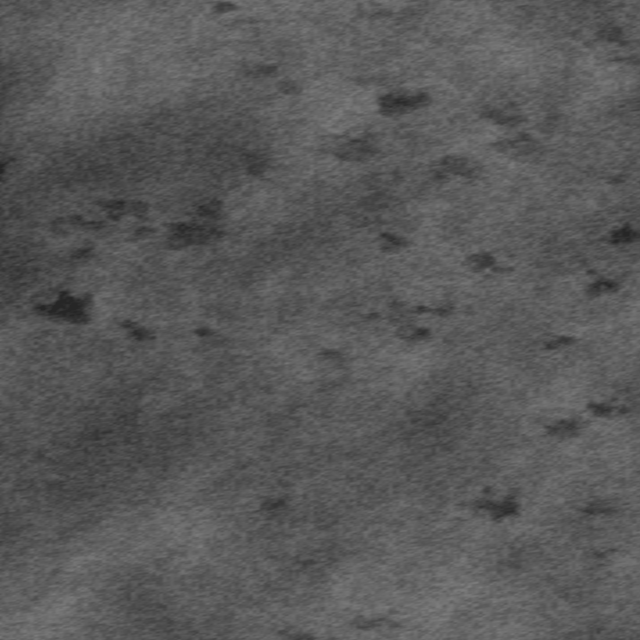
A WebGL 2 fragment shader for this texture:

```glsl
#version 300 es
precision highp float;
// Dull grey weathered stone: soft slanted clouds, ragged dark pits and fine streaky grain.

#define BASE_GREY 0.349
#define CLOUD_CONTRAST 0.060
#define CLOUD_GAIN 0.68
#define CLOUD_SCALE 4.5
#define CLOUD_ANGLE 0.45
#define GRAIN_CONTRAST 0.039
#define GRAIN_SCALE vec2(105.0, 230.0)
#define GRAIN_SLANT 0.12
#define PIT_GRID vec2(11.0, 14.0)
#define PIT_DEPTH 0.165
#define PIT_RAGGEDNESS 0.6
#define SIDE_SHADING 0.035

uniform vec2 u_resolution;
out vec4 fragColor;

float hash(vec2 p) {
    vec3 q = fract(vec3(p.xyx) * 0.1031);
    q += dot(q, q.yzx + 33.33);
    return fract((q.x + q.y) * q.z);
}

// Smooth value noise in -1..1
float noise(vec2 p) {
    vec2 cell = floor(p);
    vec2 f = fract(p);
    f = f * f * (3.0 - 2.0 * f);
    float low = mix(hash(cell), hash(cell + vec2(1.0, 0.0)), f.x);
    float high = mix(hash(cell + vec2(0.0, 1.0)), hash(cell + 1.0), f.x);
    return 2.0 * mix(low, high, f.y) - 1.0;
}

mat2 rotation(float angle) {
    float c = cos(angle);
    float s = sin(angle);
    return mat2(c, -s, s, c);
}

float clouds(vec2 p) {
    float sum = 0.0;
    float amplitude = 1.0;
    for (int octave = 0; octave < 5; octave++) {
        sum += amplitude * noise(p);
        p = rotation(0.12) * p * 2.03 + 17.3;
        amplitude *= CLOUD_GAIN;
    }
    return sum;
}

// Scattered flat ellipses, denser in the upper part, with frayed rims
float pits(vec2 p) {
    vec2 warp = vec2(noise(p * 34.0 + 5.0), noise(p * 38.0 + 71.0));
    vec2 q = p + warp * vec2(0.011, 0.007);
    float fray = noise(p * vec2(50.0, 85.0) + 31.0);
    vec2 home = floor(q * PIT_GRID);
    float depth = 0.0;
    for (int j = -1; j <= 1; j++) {
        for (int i = -1; i <= 1; i++) {
            vec2 cell = home + vec2(i, j);
            vec2 center = (cell + vec2(hash(cell + 11.0), hash(cell + 47.0))) / PIT_GRID;
            float chance = mix(0.2, 0.48, smoothstep(0.35, 0.7, center.y));
            chance *= 1.0 + 0.9 * noise(center * 5.0 + 90.0);
            float present = step(hash(cell + 83.0), chance);
            vec2 radius = mix(vec2(0.022, 0.012), vec2(0.052, 0.025), hash(cell + 129.0));
            float dist = length((q - center) / radius) + PIT_RAGGEDNESS * fray;
            float strength = mix(0.4, 1.0, hash(cell + 151.0));
            depth = max(depth, present * strength * (1.0 - smoothstep(0.05, 1.3, dist)));
        }
    }
    return depth;
}

// Fine grain drawn out along a slightly rising line
float grain(vec2 p) {
    p.y -= GRAIN_SLANT * p.x;
    return noise(p * GRAIN_SCALE) + 0.8 * noise(p * GRAIN_SCALE * 1.7 + 41.0);
}

void main() {
    vec2 p = gl_FragCoord.xy / u_resolution.y;

    // Broad clouds, stretched along the slant
    vec2 slanted = rotation(CLOUD_ANGLE) * p * vec2(0.8, 1.25);
    float grey = BASE_GREY + CLOUD_CONTRAST * clouds(slanted * CLOUD_SCALE + 8.0);
    grey += SIDE_SHADING * (p.x - 0.5);

    // Pits and surface grain
    grey -= PIT_DEPTH * pits(p);
    grey += GRAIN_CONTRAST * grain(p);

    fragColor = vec4(vec3(clamp(grey, 0.15, 0.6)), 1.0);
}
```
